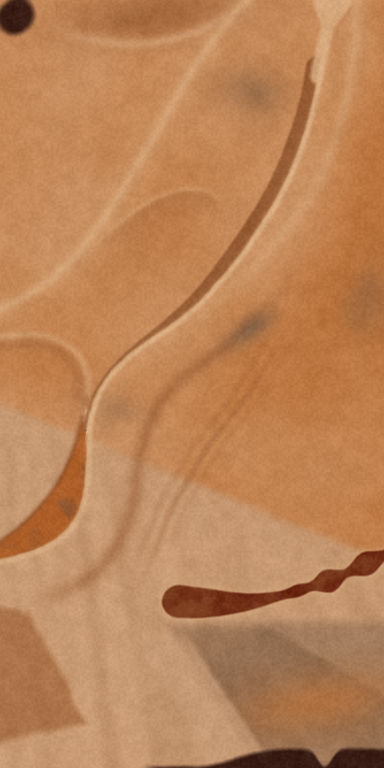
Give the GLSL for this texture, as a Shadertoy shader.

```glsl
const vec3 TAN = vec3(.785, .555, .37);
const vec3 ORANGE = vec3(.73, .45, .235);
const vec3 CREAM = vec3(.775, .605, .46);
const vec3 PALE = vec3(.85, .68, .51);
const vec3 UMBER = vec3(.55, .32, .17);
const vec3 GREY = vec3(.5, .37, .27);
const vec3 RUST = vec3(.41, .14, .06);
const vec3 DARK = vec3(.22, .11, .075);
const float STEPS = 16., GRAIN = .045, WARP = .009;

vec3 col;
vec2 p;

float hash(vec2 v) {
  v = fract(v * vec2(.1031, .1137));
  v += dot(v, v.yx + 33.3);
  return fract((v.x + v.y) * v.x * 7.13);
}
float noise(vec2 v) {
  vec2 i = floor(v), f = fract(v), e = vec2(1, 0);
  f *= f * (3. - 2. * f);
  return mix(mix(hash(i), hash(i + e), f.x), mix(hash(i + e.yx), hash(i + 1.), f.x), f.y);
}
float fbm(vec2 v) {
  float sum = 0., amp = .5;
  for (int i = 0; i < 4; i++, amp *= .5) {
    sum += amp * noise(v);
    v = mat2(1.6, 1.2, -1.2, 1.6) * v + 7.;
  }
  return sum;
}

// Signed distance to a cubic curve, and position along it
vec2 curve(vec4 ab, vec4 cd) {
  vec2 best = vec2(9, 0), from = ab.xy;
  for (float i = 1.; i <= STEPS; i++) {
    float t = i / STEPS, s = 1. - t;
    vec2 to = s*s*s*ab.xy + 3.*s*t*(s*ab.zw + t*cd.xy) + t*t*t*cd.zw;
    vec2 e = to - from, v = p - from;
    float h = clamp(dot(v, e) / dot(e, e), 0., 1.), d = length(v - e * h);
    if (d < abs(best.x)) best = vec2(e.x * v.y < e.y * v.x ? -d : d, (i - 1. + h) / STEPS);
    from = to;
  }
  return best;
}
void paint(vec3 c, float a) { col = mix(col, c, clamp(a, 0., 1.)); }
float line(float d, float w) { return exp(-d * d / (w * w)); }
float fade(float t) { return smoothstep(0., .3, t) * smoothstep(1., .7, t); }
float inside(float d, float soft) { return smoothstep(soft, -soft, d); }
float smudge(float x, float y, float w, float h, float slope) {
  vec2 q = p - vec2(x, y);
  return line(q.x, w) * line(q.y - slope * q.x, h);
}

void mainImage(out vec4 fragColor, in vec2 fragCoord) {
  vec2 uv = fragCoord / iResolution.xy, plane = vec2(uv.x, 2. - 2. * uv.y);
  float cloud = fbm(plane * 5.);
  p = plane + WARP * (vec2(fbm(plane * 9.), fbm(plane * 9. + 40.)) - .47);

  // Warm ground and pale lower sheet
  float flow = curve(vec4(.93, -.05, .9, .6), vec4(.6, .72, .36, 1.12)).x;
  float right = smoothstep(-.02, .2, -flow) * (1. - .65 * smoothstep(.65, 1.2, p.y));
  col = mix(TAN, ORANGE, clamp(right + .8 * (cloud - .3), 0., 1.));
  paint(ORANGE, .5 * smudge(.42, .6, .2, .16, -.8) + .55 * smudge(.1, .95, .2, .09, .1));
  float sheet = p.y - 1.04 - .41 * p.x;
  paint(CREAM, .85 * smoothstep(-.008, .03, sheet));
  col += .05 * (noise(vec2(p.x / (p.y + .3) * 55., p.y)) - .5) * smoothstep(0., .2, sheet);

  // Folds and crests
  float ridge = curve(vec4(.66, -.02, .42, .2), vec4(.3, .72, -.02, .81)).x;
  vec2 fold = curve(vec4(.2, .69, .36, .5), vec4(.55, .42, .6, .57));
  float swirl = curve(vec4(-.02, .88, .13, .85), vec4(.24, .9, .23, 1.02)).x;
  vec2 brow = curve(vec4(.1, .06, .3, .15), vec4(.52, .13, .66, -.02));
  vec2 veil = curve(vec4(.93, -.02, .94, .45), vec4(.72, .65, .47, .88));
  paint(UMBER, .28 * smoothstep(0., .01, fold.x) * exp(-fold.x * 14.) * fade(fold.y));
  paint(UMBER, .6 * smudge(.4, .04, .23, .06, -.1) + .3 * line(swirl - .025, .018));
  paint(PALE, .45 * line(ridge, .013) + .2 * line(ridge, .045));
  paint(PALE, .3 * line(fold.x, .01) * fade(fold.y) + .45 * line(swirl, .01));
  paint(PALE, .5 * line(brow.x, .014) * fade(brow.y));
  paint(PALE, .4 * line(veil.x, .016) * smoothstep(1., .6, veil.y));

  // Brown streams and ash stains
  vec2 stream = curve(vec4(.82, .62, .62, 1), vec4(.4, .9, .36, 1.22));
  vec2 tail = curve(vec4(.36, 1.22, .34, 1.44), vec4(.24, 1.55, .04, 1.57));
  vec2 thread = curve(vec4(.8, .76, .6, 1.12), vec4(.45, 1.2, .34, 1.6));
  paint(UMBER, .43 * max(line(stream.x, .018) * smoothstep(0., .4, stream.y),
                         line(tail.x, .021) * smoothstep(1., .6, tail.y)));
  paint(UMBER, .3 * (.5 + .5 * sin(thread.x * 190. + 6. * cloud)) * line(thread.x, .035) * fade(thread.y));
  float ash = smudge(.68, .84, .08, .035, -.6) + .7 * smudge(.65, .25, .08, .07, 0.)
    + .6 * smudge(.3, 1.09, .08, .06, .3) + .6 * smudge(.95, .78, .06, .1, 0.);
  paint(GREY, ash * smoothstep(.2, .75, cloud));

  // Lower shadow, beams and ragged patch
  float shaft = p.x - .41 - .66 * (p.y - 1.65), beam = p.y - 1.21 - .6 * p.x;
  float shade = smoothstep(1.6, 1.65, p.y) * smoothstep(.02, .06, shaft);
  paint(GREY, shade * (.45 + .6 * cloud));
  paint(CREAM * .9, .6 * shade * inside(beam, .012));
  paint(ORANGE, .75 * shade * smudge(.83, 1.83, .2, .075, -.15));
  paint(CREAM, .75 * inside(abs(shaft) - .075, .012) * smoothstep(1.58, 1.72, p.y));
  float ragged = max(p.x - .1 - .55 * (p.y - 1.66), abs(p.y - 1.76) - .17 + .2 * p.x);
  paint(mix(TAN, UMBER, .6), .8 * inside(ragged + .1 * (cloud - .45), .014));

  // Amber pocket
  float near = curve(vec4(.215, 1.09, .17, 1.27), vec4(.09, 1.36, -.05, 1.44)).x;
  float far = curve(vec4(.22, 1.08, .24, 1.32), vec4(.22, 1.43, -.05, 1.465)).x;
  float pocket = inside(max(max(near, -far), 1.1 - p.y), .004);
  paint(mix(vec3(.67, .35, .13), UMBER, smoothstep(.45, .7, fbm(p * 22.))), .92 * pocket);
  paint(UMBER, .6 * line(near, .007));
  paint(PALE, .8 * line(far + .008, .008));

  // Seam channel, crest and stem
  vec2 upper = curve(vec4(.83, .18, .79, .42), vec4(.7, .57, .57, .73));
  vec2 lower = curve(vec4(.57, .73, .44, .9), vec4(.25, .9, .225, 1.12));
  vec2 seam = abs(upper.x) < abs(lower.x) ? upper : lower + vec2(0, 1);
  float width = mix(.035, .008, smoothstep(.8, 1.7, seam.y));
  paint(UMBER, .85 * inside(-seam.x, .004) * inside(seam.x - width, .005));
  paint(PALE, .85 * line(seam.x + .007, .008) + .2 * line(seam.x + .025, .03));
  float stem = curve(vec4(.87, -.02, .86, .06), vec4(.84, .12, .825, .2)).x;
  paint(PALE, .85 * inside(abs(stem) - .018 - .03 * smoothstep(.08, 0., p.y), .008));

  // Rust bead chain
  vec2 chain = curve(vec4(.465, 1.565, .66, 1.585), vec4(.8, 1.55, 1.03, 1.43));
  float bead = .018 * pow(sin(chain.y * 19. + .5), 2.) * smoothstep(.5, .7, chain.y);
  float body = abs(chain.x) - mix(.043, .012, smoothstep(0., .55, chain.y)) - bead;
  paint(PALE, .35 * line(body, .012));
  paint(mix(RUST, UMBER, .6 * smoothstep(.35, .7, fbm(p * 17.))), inside(body, .004));

  // Dark corner, bottom rim and grain
  paint(DARK, smoothstep(.3, .55, smudge(.035, .035, .06, .06, 0.) * (.5 + cloud)));
  float rim = 1.995 - .045 * smoothstep(.5, .74, p.x) * (1. - line(p.x - .845, .025));
  paint(DARK, inside(rim - p.y, .008) * smoothstep(.36, .42, p.x));
  col += GRAIN * (noise(plane * 190.) - .5) + .06 * (fbm(plane * 32.) - .47);
  fragColor = vec4(col, 1);
}
```
